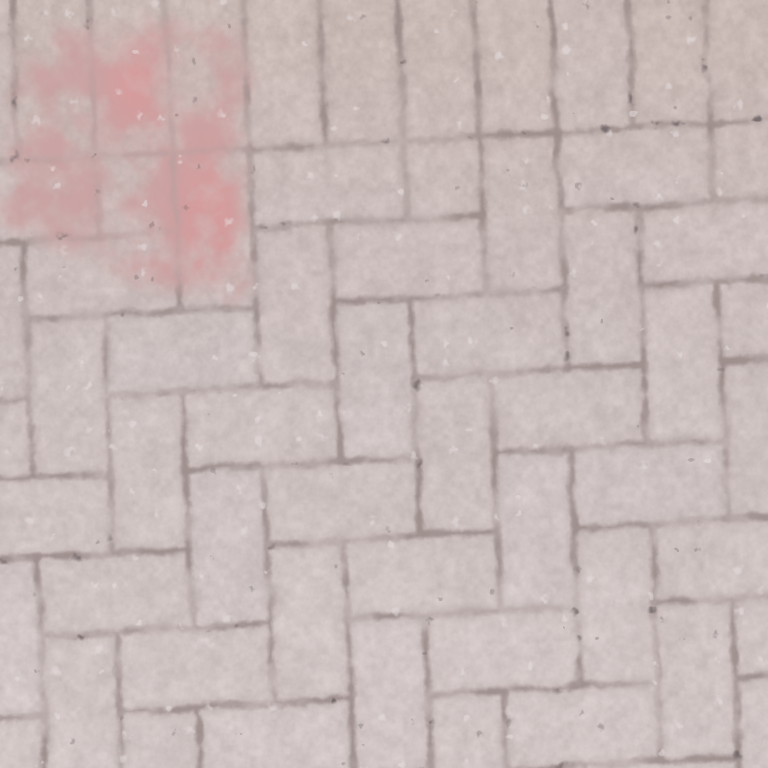
Give the GLSL for this texture, as a WebGL 2 fragment shader.

```glsl
#version 300 es
precision highp float;

uniform vec2 u_resolution;
out vec4 fragColor;

// Paving layout, measured from the top left of the canvas
const vec2 ORIGIN = vec2(0.2385, 0.5085);
const vec2 STEP_ACROSS = vec2(0.1, -0.0055);
const vec2 STEP_DOWN = vec2(0.0046, 0.1031);
const float BORDER_ROW = -3.0;
const float JOINT_CORE = 0.0;
const float JOINT_EDGE = 0.08;
const float SHOULDER = 0.17;
const float CORNER = 0.08;
const float WOBBLE = 0.09;

// Colours
const vec3 BRICK = vec3(0.797, 0.748, 0.742);
const vec3 WARM = vec3(0.785, 0.718, 0.695);
const vec3 COOL = vec3(0.778, 0.742, 0.742);
const vec3 PALE = vec3(0.825, 0.780, 0.778);
const vec3 JOINT = vec3(0.585, 0.525, 0.515);
const vec3 PAINT = vec3(0.850, 0.590, 0.595);
const vec3 FADED_PAINT = vec3(0.785, 0.635, 0.635);
const vec3 PAINTED_JOINT = vec3(0.78, 0.66, 0.66);
const vec3 CHIP = vec3(0.90, 0.87, 0.87);
const vec3 PIT = vec3(0.40, 0.36, 0.37);

float hash(vec2 p) {
    vec3 h = fract(vec3(p.xyx) * 0.1031);
    h += dot(h, h.yzx + 33.33);
    return fract((h.x + h.y) * h.z);
}

float noise(vec2 p) {
    vec2 i = floor(p), f = fract(p);
    f = f * f * (3.0 - 2.0 * f);
    return mix(mix(hash(i), hash(i + vec2(1, 0)), f.x),
               mix(hash(i + vec2(0, 1)), hash(i + vec2(1, 1)), f.x), f.y);
}

float fbm(vec2 p) {
    float sum = 0.0, weight = 0.5;
    for (int i = 0; i < 4; i++) {
        sum += weight * noise(p);
        p = mat2(1.6, 1.2, -1.2, 1.6) * p + 7.3;
        weight *= 0.5;
    }
    return sum / 0.9375;
}

float boxDistance(vec2 p, vec2 halfSize, float radius) {
    vec2 d = abs(p) - halfSize + radius;
    return length(max(d, 0.0)) + min(max(d.x, d.y), 0.0) - radius;
}

// Herringbone below the border row, upright soldier course above it
void findBrick(vec2 q, out vec2 center, out vec2 halfSize) {
    vec2 cell = floor(q);
    float k = mod(cell.x - cell.y, 4.0);
    center = cell + 0.5;
    halfSize = vec2(0.5);
    if (q.y < BORDER_ROW) {
        center.y = BORDER_ROW - 1.1;
        halfSize.y = 1.1;
    } else if (k < 1.5) {
        center.x += k < 0.5 ? 0.5 : -0.5;
        halfSize.x = 1.0;
    } else if (k > 2.5 || cell.y > BORDER_ROW) {
        center.y += k > 2.5 ? 0.5 : -0.5;
        halfSize.y = 1.0;
    }
}

// One soft ragged dot of random size in some cells of a grid
float specks(vec2 p, float density, float size) {
    vec2 id = floor(p);
    vec2 spot = 0.35 + 0.3 * vec2(hash(id + 11.7), hash(id + 47.1));
    float radius = size * (0.4 + 0.6 * hash(id + 83.9));
    float dist = length(fract(p) - spot) + 0.3 * (noise(p * 6.0) - 0.5);
    return step(hash(id + 5.3), density) * (1.0 - smoothstep(0.0, radius, dist));
}

// Worn painted square with a slanted lower left side
float paintMask(vec2 p) {
    vec2 ragged = p + 0.05 * (vec2(fbm(p * 22.0), fbm(p * 22.0 + 31.0)) - 0.5);
    float d = boxDistance(ragged - vec2(0.165, 0.213), vec2(0.158, 0.178), 0.03);
    d = max(d, dot(ragged - vec2(0.10, 0.335), normalize(vec2(-0.45, 1.0))));
    d = max(d, dot(ragged - vec2(0.02, 0.14), normalize(vec2(-1.0, -0.25))));
    return 1.0 - smoothstep(-0.03, 0.016, d);
}

void main() {
    vec2 p = gl_FragCoord.xy / u_resolution;
    p.y = 1.0 - p.y;
    vec2 q = inverse(mat2(STEP_ACROSS, STEP_DOWN)) * (p - ORIGIN);
    vec2 wobbled = q + WOBBLE * (vec2(fbm(q * 2.6 + 40.0), fbm(q * 2.6 + 90.0)) - 0.5);
    vec2 center, halfSize;
    findBrick(wobbled, center, halfSize);
    float inside = -boxDistance(wobbled - center, halfSize, CORNER);
    float tone = hash(center * 2.0 + 120.0);

    // Brick faces: tint per brick, broad stains and fine grain
    vec3 color = mix(BRICK, COOL, 0.5 * smoothstep(0.6, 1.0, tone));
    color = mix(color, WARM, 0.6 * smoothstep(0.5, 0.0, p.y));
    color = mix(color, PALE, 0.8 * smoothstep(0.3, 1.0, p.y + 0.6 * (fbm(q * 1.3 + 15.0) - 0.5)));
    color += 0.012 * (tone - 0.5);
    color += 0.07 * (fbm(q * 5.0 + 70.0) - 0.5) + 0.07 * (fbm(q * 13.0 + 130.0) - 0.5);

    // Paint, strongest on two bricks and rubbed off in patches
    float paint = paintMask(p);
    vec2 upper = (p - vec2(0.178, 0.105)) / vec2(0.04, 0.065);
    vec2 lower = (p - vec2(0.272, 0.285)) / vec2(0.05, 0.10);
    float strong = clamp(exp(-dot(upper, upper)) + exp(-dot(lower, lower)), 0.0, 1.0);
    float wear = 0.1 + 0.85 * smoothstep(0.2, 0.75, fbm(q * 2.5 + 25.0)) + 0.2 * (tone - 0.5);
    vec3 paintColor = mix(FADED_PAINT, PAINT, 0.1 + 0.8 * strong);
    color = mix(color, paintColor, paint * clamp(wear + 0.45 * strong, 0.0, 0.9));

    // Joints: broken dark cracks over a wide dusty shoulder
    float ragged = inside + 0.07 * (fbm(q * 8.0) - 0.5);
    float joint = 1.0 - smoothstep(JOINT_CORE, JOINT_EDGE, ragged);
    float shoulder = 1.0 - smoothstep(0.0, SHOULDER, ragged);
    float depth = mix(0.22, 0.78, smoothstep(0.32, 0.68, fbm(q * 2.4 + 50.0)));
    vec3 jointColor = mix(JOINT, PAINTED_JOINT, 0.75 * paint);
    color = mix(color, jointColor, 0.13 * shoulder);
    color = mix(color, jointColor, joint * depth);

    // Pale chips and dark pits
    color = mix(color, CHIP, 0.55 * specks(q * 3.6 + 100.0, 0.14, 0.3));
    color = mix(color, PIT, 0.3 * specks(q * 4.5 + 140.0, 0.04, 0.25));
    color = mix(color, PIT, 0.75 * joint * specks(q * 3.1 + 170.0, 0.14, 0.34));
    fragColor = vec4(clamp(color, 0.0, 1.0), 1.0);
}
```
